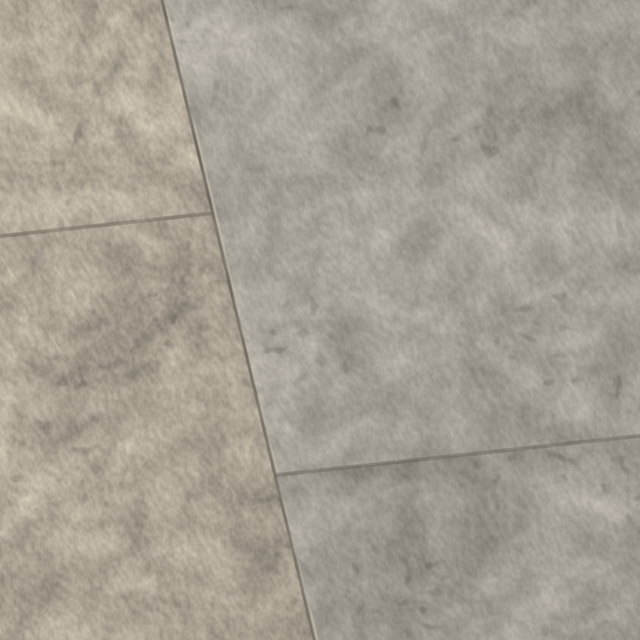
Reproduce this texture procedurally as a three.js fragment shader.

```glsl
#define TILE 0.84
#define SEAM_ORIGIN vec2(0.491, 0.211)
#define LEAN vec2(0.238, 0.108)
#define LONG_SEAM 0.0024
#define CROSS_SEAM 0.0030
#define CLOUD_AMOUNT 0.72
#define MOTTLE_AMOUNT 0.68
#define GRAIN_AMOUNT 0.24
#define STONE_DARK vec3(0.52, 0.50, 0.465)
#define STONE_LIGHT vec3(0.80, 0.77, 0.715)
#define SEAM_COLOR vec3(0.41, 0.385, 0.345)
#define EDGE_LIGHT vec3(0.79, 0.76, 0.69)

varying vec2 vUv;

vec2 hash2(vec2 p) {
  vec3 q = fract(p.xyx * vec3(0.1031, 0.1030, 0.0973));
  q += dot(q, q.yzx + 33.33);
  return fract((q.xx + q.yz) * q.zy);
}

vec2 gradientAt(vec2 cell) {
  float angle = 6.28319 * hash2(cell).x;
  return vec2(cos(angle), sin(angle));
}

float gradientNoise(vec2 p) {
  vec2 i = floor(p), f = fract(p);
  vec2 u = f * f * f * (f * (f * 6.0 - 15.0) + 10.0);
  vec2 e = vec2(1.0, 0.0);
  float low = mix(dot(gradientAt(i), f), dot(gradientAt(i + e), f - e), u.x);
  float high = mix(dot(gradientAt(i + e.yx), f - e.yx),
                   dot(gradientAt(i + e.xx), f - e.xx), u.x);
  return mix(low, high, u.y);
}

float fbm(vec2 p) {
  float sum = 0.0, weight = 0.5;
  for (int i = 0; i < 5; i++) {
    sum += weight * gradientNoise(p);
    p = mat2(1.6, 1.2, -1.2, 1.6) * p + 17.3;
    weight *= 0.5;
  }
  return sum;
}

float segmentDistance(vec2 p, vec2 a, vec2 b) {
  vec2 ab = b - a;
  return length(p - a - ab * clamp(dot(p - a, ab) / dot(ab, ab), 0.0, 1.0));
}

// Signed offset from the nearest multiple of the tile size
float seamOffset(float x) {
  return x - TILE * floor(x / TILE + 0.5);
}

float band(float d, float halfWidth) {
  return 1.0 - smoothstep(halfWidth - 0.0016, halfWidth + 0.0016, abs(d));
}

// Cloudy concrete with mottling, diagonal grain and dark flecks
float concrete(vec2 p, float roughness) {
  vec2 warped = p + 0.05 * vec2(gradientNoise(p * 6.0), gradientNoise(p * 6.0 + 40.0));
  float clouds = fbm(warped * 4.2);
  float mottle = fbm(warped * 17.0 + 9.0);
  vec2 along = vec2(p.x * 0.86 + p.y * 0.5, p.y * 0.86 - p.x * 0.5);
  float grain = gradientNoise(along * vec2(120.0, 62.0))
              + 0.6 * gradientNoise(p * vec2(210.0, 150.0));
  float patches = smoothstep(-0.05, 0.3, gradientNoise(p * 5.5 + 23.0));
  float flecks = smoothstep(0.2, 0.5, gradientNoise(warped * 42.0)) * patches;
  return 0.5 + CLOUD_AMOUNT * clouds + MOTTLE_AMOUNT * roughness * mottle
       + GRAIN_AMOUNT * roughness * grain - 0.28 * flecks;
}

void main() {
  // Leaning, staggered tile layout
  vec2 plane = vUv + LEAN * vec2(vUv.y, -vUv.x) - SEAM_ORIGIN;
  float column = floor(plane.x / TILE);
  float stagger = mod(column, 2.0);
  plane.y -= 0.5 * TILE * stagger;
  vec2 tile = vec2(column, floor(plane.y / TILE));
  vec2 seam = vec2(seamOffset(plane.x), seamOffset(plane.y));

  // Each tile has its own stone, tone and roughness
  vec2 shift = 20.0 * hash2(tile + 31.0);
  float tone = concrete(vUv + shift, mix(0.88, 1.2, stagger));
  tone += 0.16 * (0.5 - vUv.x) + 0.04 * stagger - 0.08 * mod(tile.y, 2.0);
  tone -= 0.10 * exp(-abs(seam.y) * 26.0) * (0.6 + gradientNoise(vUv * 9.0));

  // Fine scuffs, alternately pale and dark
  for (int i = 0; i < 4; i++) {
    float k = float(i);
    vec2 start = vec2(0.002 + 0.037 * k, 0.598 + 0.012 * mod(k, 2.0));
    vec2 end = start + vec2(0.135 - 0.018 * k, -0.215 + 0.03 * k);
    float d = segmentDistance(vUv, start, end);
    float broken = smoothstep(-0.25, 0.3, gradientNoise(vUv * 34.0 + k * 7.0));
    tone += mix(0.3, -0.2, mod(k, 2.0)) * broken * band(d, 0.0008);
  }

  vec3 color = mix(STONE_DARK, STONE_LIGHT, clamp(tone, -0.15, 1.1));
  color *= mix(vec3(0.992, 1.0, 1.012), vec3(1.012, 1.0, 0.978), stagger);

  // Worn pale lip beside the long seam
  float wear = smoothstep(-0.2, 0.35, gradientNoise(vUv * vec2(5.0, 13.0)));
  color = mix(color, EDGE_LIGHT, 0.6 * wear * band(seam.x - 0.0045, 0.002));

  // Dark joints, softer across than along
  float depth = 0.85 + 0.5 * gradientNoise(vUv * 24.0);
  color = mix(color, SEAM_COLOR, 0.85 * depth * band(seam.x, LONG_SEAM));
  color = mix(color, SEAM_COLOR, 0.58 * depth * band(seam.y, CROSS_SEAM));

  gl_FragColor = vec4(color, 1.0);
}
```
